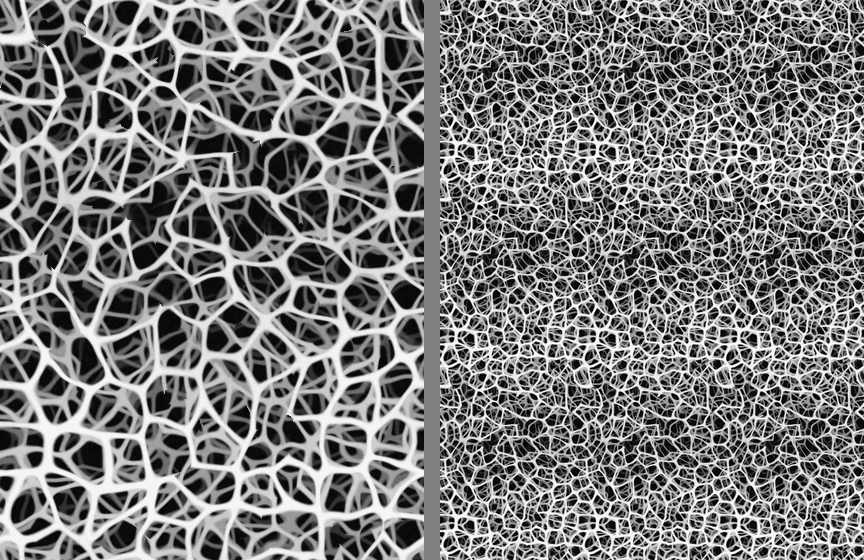
Left: one tile. Right: repeated 3 by 3.
Give the GLSL for this texture, as a Shadertoy shader.

```glsl
// Layered web of pale rounded struts around dark pores, like an open foam; tiles on both axes.

vec2 wrapCell(vec2 cell, vec2 period) {
    return floor(mod(cell + 0.5, period));
}

vec2 hash2(vec2 cell, float seed) {
    uvec3 v = uvec3(uvec2(cell), uint(seed)) * 1664525u + 1013904223u;
    v.x += v.y * v.z; v.y += v.z * v.x; v.z += v.x * v.y;
    v ^= v >> 16u;
    v.x += v.y * v.z; v.y += v.z * v.x;
    return vec2(v.xy >> 8u) / 16777216.0;
}

// Smooth value noise that repeats after a whole period
vec2 noise2(vec2 p, vec2 period, float seed) {
    vec2 i = floor(p), f = fract(p);
    f = f * f * (3.0 - 2.0 * f);
    vec2 a = hash2(wrapCell(i, period), seed);
    vec2 b = hash2(wrapCell(i + vec2(1, 0), period), seed);
    vec2 c = hash2(wrapCell(i + vec2(0, 1), period), seed);
    vec2 d = hash2(wrapCell(i + vec2(1, 1), period), seed);
    return mix(mix(a, b, f.x), mix(c, d, f.x), f.y);
}

vec2 site(vec2 cell, vec2 period, float seed) {
    return 0.04 + 0.92 * hash2(wrapCell(cell, period), seed);
}

// Distance to the cell walls, blended so that corners fillet into thick joints
float strutDistance(vec2 p, vec2 period, float seed, float missing) {
    vec2 base = floor(p), f = fract(p);
    vec2 nearCell = vec2(0), nearSite = vec2(0);
    float best = 1e3;
    for (int y = -1; y <= 1; y++)
    for (int x = -1; x <= 1; x++) {
        vec2 g = vec2(x, y);
        vec2 r = g + site(base + g, period, seed) - f;
        if (dot(r, r) < best) {
            best = dot(r, r);
            nearCell = g;
            nearSite = r;
        }
    }
    const float sharpness = 18.0;
    float total = 1e-9;
    vec2 home = wrapCell(base + nearCell, period);
    for (int y = -2; y <= 2; y++)
    for (int x = -2; x <= 2; x++) {
        if (x == 0 && y == 0) continue;
        vec2 g = nearCell + vec2(x, y);
        vec2 r = g + site(base + g, period, seed) - f;
        // The summed cell ids give both sides of a wall the same choice
        vec2 pairId = home + wrapCell(base + g, period);
        if (hash2(pairId, seed + 50.0).x < missing) continue;
        float wall = dot(0.5 * (nearSite + r), normalize(r - nearSite));
        total += exp(-sharpness * wall);
    }
    return -log(total) / sharpness;
}

void mainImage(out vec4 fragColor, in vec2 fragCoord) {
    vec2 uv = fragCoord / iResolution.xy;
    float crowding = 0.5 + 0.5 * cos(6.2831853 * (uv.y - 0.14));

    // Black depth with faint speckle
    vec2 grainCells = vec2(194, 256);
    float grain = noise2(uv * grainCells, grainCells, 90.0).x;
    float shade = 0.025 + 0.03 * grain;

    // Nets from the deepest, dim and fine, to the nearest, bright and coarse
    for (int i = 0; i < 5; i++) {
        float depth = float(i) / 4.0;
        float seed = 3.0 + 7.0 * float(i);
        vec2 cells = i == 4 ? vec2(9, 12) : i == 3 ? vec2(11, 14)
                   : i == 2 ? vec2(12, 16) : i == 1 ? vec2(13, 17) : vec2(14, 18);

        // Broad warp varies the pore size, fine warp bends the struts
        vec2 broad = noise2(uv * vec2(4, 5), vec2(4, 5), seed + 1.0) - 0.5;
        vec2 fine = noise2(uv * cells * 2.0, cells * 2.0, seed + 2.0) - 0.5;
        vec2 p = (uv + 0.07 * broad) * cells + 0.16 * fine;
        float d = strutDistance(p, cells, seed, mix(0.2, 0.1, depth));

        vec2 patches = noise2(uv * vec2(6, 8), vec2(6, 8), seed + 3.0);
        float width = 0.052 + 0.012 * patches.y + 0.008 * crowding;
        float soft = 0.0032 * cells.x;
        float cover = 1.0 - smoothstep(width - soft, width + soft, d);

        // Hidden nets fade out in patches and leave open voids
        float present = smoothstep(0.08, 0.4, patches.x + 0.35 * crowding);
        cover *= mix(present, 1.0, step(0.9, depth));

        float tone = mix(0.2, 0.97, pow(depth, 0.9));
        tone *= mix(0.86, 1.06, 0.5 * patches.y + 0.5 * crowding);
        float roundness = 1.0 - 0.2 * smoothstep(0.0, width + soft, d);
        shade = mix(shade, max(shade, tone * roundness), cover);
    }
    shade += 0.035 * (grain - 0.5) * smoothstep(0.05, 0.3, shade);
    fragColor = vec4(vec3(clamp(shade, 0.0, 0.96)), 1.0);
}
```
